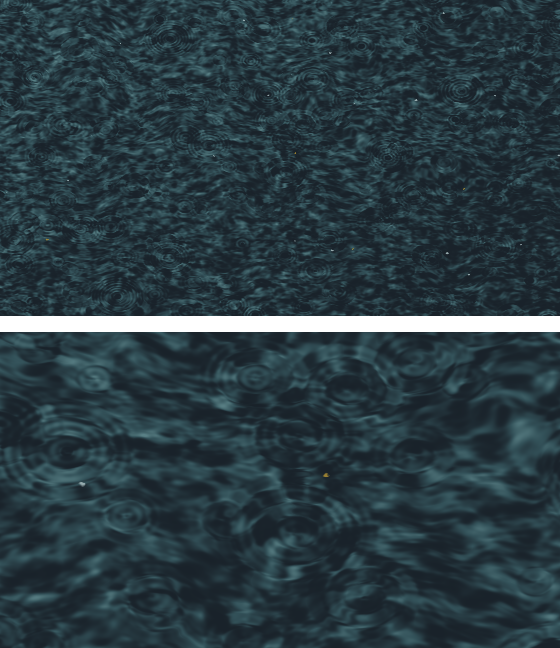
Top: the whole. Bottom: its middle third, enlarged.
Reproduce this texture procedurally as a Shadertoy shader.

```glsl
vec3 hash3(vec2 p) {
    vec3 q = fract(p.xyx * vec3(0.1031, 0.1030, 0.0973));
    q += dot(q, q.yxz + 33.33);
    return fract((q.xxy + q.yzz) * q.zyx);
}

float noise(vec2 p) {
    vec2 i = floor(p), f = fract(p);
    f = f * f * (3.0 - 2.0 * f);
    float low = mix(hash3(i).x, hash3(i + vec2(1, 0)).x, f.x);
    float high = mix(hash3(i + vec2(0, 1)).x, hash3(i + vec2(1, 1)).x, f.x);
    return mix(low, high, f.y);
}

float fbm(vec2 p) {
    float sum = 0.0, weight = 0.433;
    for (int i = 0; i < 3; i++) {
        sum += weight * noise(p);
        p = mat2(0.97, 0.24, -0.24, 0.97) * p * 1.65 + 17.3;
        weight *= 0.75;
    }
    return sum;
}

// Rain rings: xy = surface shift, z = ring shading, w = dark splash centre
vec4 rainRings(vec2 p, float cellSize, float seed) {
    vec4 total = vec4(0);
    vec2 cell = floor(p / cellSize);
    for (int y = -1; y <= 1; y++)
    for (int x = -1; x <= 1; x++) {
        vec2 id = cell + vec2(x, y);
        vec3 rnd = hash3(id + seed);
        vec3 kind = hash3(id + seed + 71.0);
        vec2 offset = (p - (id + 0.1 + 0.8 * rnd.xy) * cellSize) * vec2(1.0, 1.3);
        float d = length(offset);
        float radius = cellSize * mix(0.2, 0.68, rnd.z);
        float present = step(kind.x, 0.75);
        float fade = smoothstep(radius, radius * 0.6, d) * present;
        float phase = d * mix(450.0, 640.0, kind.y);
        total.xy += offset / (d + 0.004) * sin(phase * 0.5) * fade * 0.005;
        total.z += sin(phase) * fade * mix(0.2, 1.0, kind.z);
        float splash = mix(0.006, 0.016, kind.y * kind.y);
        total.w += smoothstep(splash, splash * 0.5, d) * step(0.7, kind.z) * present;
    }
    return total;
}

// Sparse bright specks: x = coverage, y = 1 for a yellow leaf
vec2 specks(vec2 p) {
    vec2 id = floor(p / 0.09);
    vec3 rnd = hash3(id + 211.0);
    vec2 offset = p - (id + 0.2 + 0.6 * rnd.xy) * 0.09;
    offset += 0.003 * (noise(p * 330.0) - 0.5);
    float size = mix(0.002, 0.0055, rnd.x);
    float d = length(offset * vec2(0.8, 1.2));
    return vec2(smoothstep(size, size * 0.4, d) * step(0.9, rnd.z), step(0.975, rnd.z));
}

void mainImage(out vec4 fragColor, in vec2 fragCoord) {
    vec2 uv = fragCoord / iResolution.xy;
    vec2 p = fragCoord / iResolution.y;

    vec4 rings = rainRings(p, 0.16, 5.0) + rainRings(p + 0.37, 0.115, 43.0);

    // Wavelets follow slow swells, a short chop and the rings
    vec2 swell = vec2(noise(p * 6.0), noise(p * vec2(7.0, 8.0) + 40.0)) - 0.5;
    vec2 chop = vec2(noise(p * 26.0 + 31.0), noise(p * vec2(26.0, 32.0) + 9.0)) - 0.5;
    vec2 water = p + rings.xy + swell * vec2(0.03, 0.05) + chop * vec2(0.01, 0.011);
    float wavelets = (fbm(water * vec2(38.0, 84.0)) - 0.5) / 0.12;

    // Thin crest lines add the sharp detail
    float crest = 1.0 - abs(2.0 * noise(water * vec2(42.0, 100.0) + 63.0) - 1.0);
    float glitter = noise(water * vec2(110.0, 210.0) + 27.0) - 0.5;

    // Light falls off toward the right and the bottom
    float light = 0.7 - 0.85 * uv.x * uv.x - 0.7 * (1.0 - uv.y) * (1.0 - uv.y);
    light += 0.4 * (noise(p * 3.5 + 12.0) - 0.5);

    float level = 0.8 * wavelets + 0.75 * (crest - 0.6) + 0.5 * glitter + 0.75 * light - 0.08;
    level += rings.z * (0.15 + 0.65 * noise(p * 32.0));
    level -= 2.2 * min(rings.w, 1.0);

    // Soft floor keeps troughs dark without hard clipping
    float tone = log(1.0 + exp(9.0 * (0.155 + 0.275 * level))) / 9.0 - 0.02;
    vec3 color = mix(vec3(0.102, 0.14, 0.17), vec3(0.20, 0.32, 0.35), min(tone / 0.53, 1.0));
    color = mix(color, vec3(0.35, 0.50, 0.52), clamp((tone - 0.53) / 0.5, 0.0, 1.0));

    vec2 speck = specks(p);
    vec3 speckColor = mix(vec3(0.66, 0.74, 0.75), vec3(0.68, 0.56, 0.20), speck.y);
    color = mix(color, speckColor, speck.x * 0.85);
    fragColor = vec4(color, 1.0);
}
```
